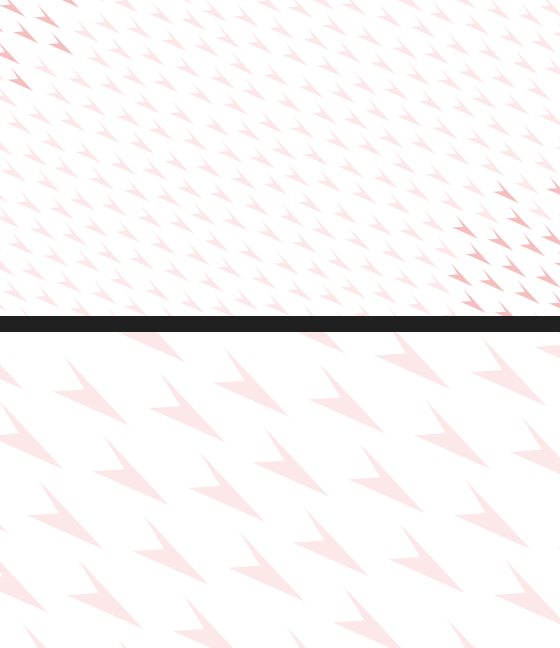
Top, the full canvas; bottom, a detail of the centre.
Reproduce this pattern procedurally as a Shadertoy shader.

```glsl
// Slanted columns of pale pink notched darts on white, deeper in two corners.

// Signed distance to a dart whose tip lies at the origin (y points down).
float dartDistance(vec2 p) {
    vec2 corner[4] = vec2[4](vec2(0.0), vec2(-30.0, -32.0),
                             vec2(-20.5, -16.5), vec2(-35.0, -15.5));
    float nearest = dot(p, p);
    float side = 1.0;
    for (int i = 0; i < 4; i++) {
        vec2 a = corner[i];
        vec2 b = corner[(i + 3) % 4];
        vec2 edge = b - a;
        vec2 w = p - a;
        vec2 gap = w - edge * clamp(dot(w, edge) / dot(edge, edge), 0.0, 1.0);
        nearest = min(nearest, dot(gap, gap));
        // Flip the sign at each edge crossed by a horizontal ray
        bvec3 crossing = bvec3(p.y >= a.y, p.y < b.y, edge.x * w.y > edge.y * w.x);
        if (all(crossing) || all(not(crossing))) side = -side;
    }
    return side * sqrt(nearest);
}

void mainImage(out vec4 fragColor, in vec2 fragCoord) {
    // The canvas is 768 units wide, with y measured down from the top
    float unitsPerPixel = 768.0 / iResolution.x;
    vec2 p = vec2(fragCoord.x, iResolution.y - fragCoord.y) * unitsPerPixel;

    // Axes across and along the slanted columns
    vec2 across = normalize(vec2(2.0, -1.0));
    vec2 along = vec2(-across.y, across.x);
    vec2 q = vec2(dot(p, across), dot(p, along));

    vec3 color = vec3(1.0);
    float firstColumn = floor((q.x - 265.3) / 34.7);
    for (int i = 0; i < 3; i++) {
        // Columns come in groups of four, each with its own stagger
        float column = firstColumn + float(i);
        float group = floor(column / 4.0);
        float lane = column - 4.0 * group;
        float pairIndex = floor(lane / 2.0);
        float start = 296.7 + 10.2 * group + 26.4 * lane - 31.0 * pairIndex;
        float nearRow = round((q.y - start) / 42.4);

        for (int j = -1; j < 3; j++) {
            float row = nearRow + float(j);
            float step = row - (3.0 - 2.0 * lane + 3.0 * pairIndex);

            // A wider gap follows every fifth row
            vec2 tip = vec2(265.3 + 138.8 * group + 35.8 * lane,
                            start + 40.8 * row + 8.0 * floor((step + 2.0) / 5.0));

            // Deeper corner patches; the upper one is pushed outward
            bool upperPatch = group <= -2.0 && step <= -6.0;
            bool lowerPatch = group >= 1.0 && step >= 5.0;
            if (upperPatch) tip -= vec2(3.0, 14.0);
            vec3 pink = upperPatch || lowerPatch ? vec3(0.96, 0.75, 0.75)
                                                 : vec3(0.99, 0.91, 0.91);

            float d = dartDistance(p - tip.x * across - tip.y * along);
            color = mix(color, pink, clamp(0.5 - d / unitsPerPixel, 0.0, 1.0));
        }
    }
    fragColor = vec4(color, 1.0);
}
```
